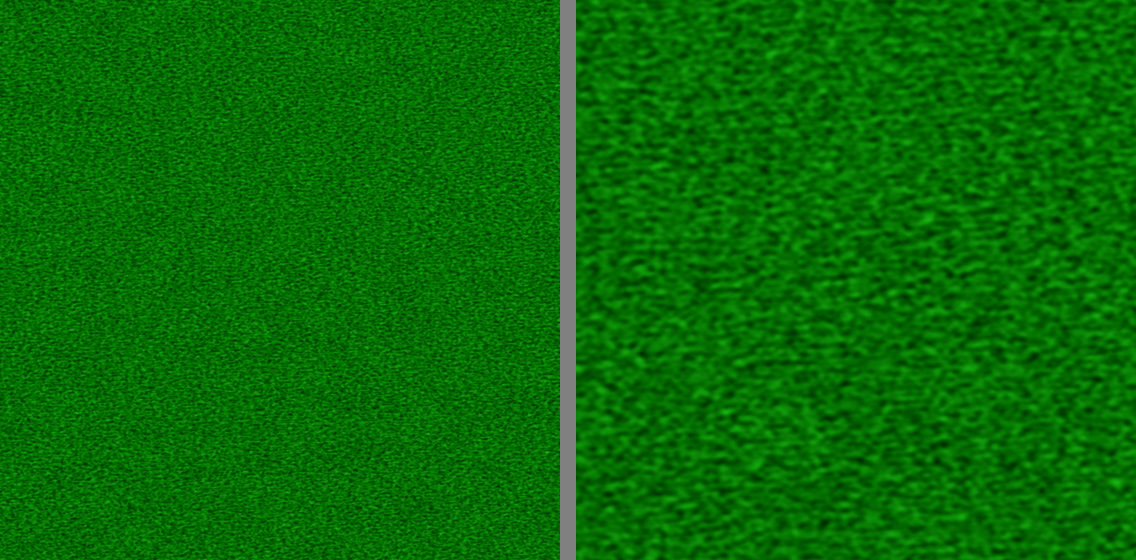
Left: the whole. Right: its middle third, enlarged.
A Shadertoy shader for this texture:

```glsl
#define DASH_CELLS vec2(85.0, 238.0)
#define SPECK_CELLS vec2(150.0, 232.0)
#define BLOTCH_CELLS vec2(14.0, 22.0)
#define DASH_TILT 0.05
#define SPECK_TILT 0.55
#define DASH_WEIGHT 0.68
#define SPECK_WEIGHT 0.48
#define BLOTCH_WEIGHT 0.13
#define CONTRAST 0.46
#define DARK_GREEN vec3(0.00, 0.27, 0.00)
#define MID_GREEN vec3(0.013, 0.427, 0.002)
#define LIGHT_GREEN vec3(0.055, 0.575, 0.035)

// Unit gradient at a lattice point, from an integer hash
vec2 latticeGradient(vec2 cell) {
    uvec2 q = uvec2(ivec2(cell)) * uvec2(1597u, 3571u);
    uint h = (q.x ^ (q.y << 7)) + q.y;
    h = (h ^ (h >> 15)) * 73243u;
    h = (h ^ (h >> 13)) * 83639u;
    h ^= h >> 16;
    float angle = 6.28318 * float(h & 65535u) / 65536.0;
    return vec2(cos(angle), sin(angle));
}

float gradientNoise(vec2 p) {
    vec2 cell = floor(p);
    vec2 f = p - cell;
    vec2 w = f * f * f * (f * (f * 6.0 - 15.0) + 10.0);
    vec2 e = vec2(1.0, 0.0);
    float a = dot(latticeGradient(cell), f);
    float b = dot(latticeGradient(cell + e.xy), f - e.xy);
    float c = dot(latticeGradient(cell + e.yx), f - e.yx);
    float d = dot(latticeGradient(cell + e.xx), f - e.xx);
    return mix(mix(a, b, w.x), mix(c, d, w.x), w.y);
}

// Two half-shifted lattices give even variance, scaled to about unit deviation
float grain(vec2 p) {
    return 3.4 * (gradientNoise(p) + gradientNoise(p + vec2(371.5, 913.5)));
}

vec2 rotate(vec2 p, float angle) {
    float c = cos(angle), s = sin(angle);
    return vec2(c * p.x + s * p.y, c * p.y - s * p.x);
}

void mainImage(out vec4 fragColor, in vec2 fragCoord) {
    vec2 uv = fragCoord / iResolution.y;

    // Flat dashes, crossed specks and faint broad blotches
    float dashes = grain(rotate(uv, DASH_TILT) * DASH_CELLS);
    float specks = grain(rotate(uv, SPECK_TILT) * SPECK_CELLS + 500.0)
                 + grain(rotate(uv, -SPECK_TILT) * SPECK_CELLS + 1500.0);
    float blotches = grain(uv * BLOTCH_CELLS + 2500.0);

    float tone = CONTRAST * (DASH_WEIGHT * dashes + SPECK_WEIGHT * specks
                           + BLOTCH_WEIGHT * blotches);

    // Shade from dark pile through mid green to lit tips
    vec3 shade = tone < 0.0 ? mix(MID_GREEN, DARK_GREEN, -tone)
                            : mix(MID_GREEN, LIGHT_GREEN, tone);
    fragColor = vec4(clamp(shade, 0.0, 1.0), 1.0);
}
```
